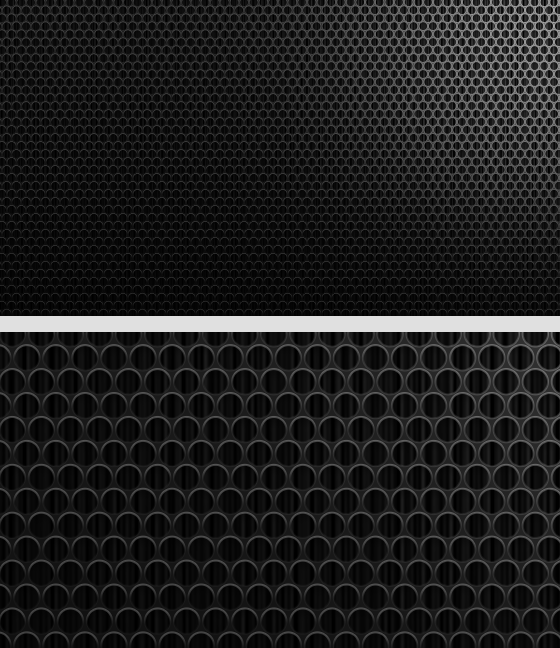
Top: the whole. Bottom: its middle third, enlarged.
Give the GLSL for this pattern, as a Shadertoy shader.

```glsl
// Perforated dark metal sheet: round holes on a staggered lattice with lit
// upper rims, over a finely brushed plate made of layered sines.
// A soft light in the upper right fades to near black at the lower left.

const float COLUMNS = 58.0;                 // holes across a 16:9 canvas
const float ROWS = 39.6;                    // rows of holes down the canvas
const float PITCH = 16.0 / 9.0 / COLUMNS;   // hole spacing, canvas heights
const vec2 LATTICE = vec2(1.0, 2.0 / (ROWS * PITCH)); // two staggered rows
const vec2 ANCHOR = vec2(0.006, 0.993);     // centre of one hole
const float HOLE_RADIUS = 0.435;            // in units of the pitch
const float RIM_HALF_WIDTH = 0.035;
const vec2 LIGHT_POS = vec2(1.74, 0.92);
const float LIGHT_FALLOFF = 2.9;
const float LIGHT_GAIN = 0.36;
const float SKY_GAIN = 0.12;                // extra light towards the top
const float AMBIENT = 0.025;
const float RIM_GAIN = 0.17;
const float STREAK_DEPTH = 1.1;

// Offset from the nearest hole centre
vec2 nearestHole(vec2 p) {
    vec2 a = mod(p + 0.5 * LATTICE, LATTICE) - 0.5 * LATTICE;
    vec2 b = mod(p, LATTICE) - 0.5 * LATTICE;
    return dot(a, a) < dot(b, b) ? a : b;
}

// Box-filtered coverage of the region below an edge
float below(float dist, float pixel) {
    return clamp(0.5 - dist / pixel, 0.0, 1.0);
}

// Fine vertical brushing, roughly -1 to 1, fading waves too small to resolve
float brushed(vec2 p, float pixel) {
    float sum = 0.0;
    float freq = 11.3;
    for (int i = 0; i < 5; i++) {
        float drift = sin(p.y * 0.17 + p.x * 2.3 + float(i) * 2.1);
        float visible = 1.0 - smoothstep(2.0, 4.0, freq * pixel);
        sum += visible * sin(p.x * freq + 1.2 * drift + float(i) * 4.7);
        freq *= 1.31;
    }
    return sum / 3.0;
}

void mainImage(out vec4 fragColor, in vec2 fragCoord) {
    vec2 uv = fragCoord / iResolution.y;
    float pixel = 1.0 / (iResolution.y * PITCH);
    vec2 p = (uv - ANCHOR) / PITCH;

    // Broad lighting
    vec2 toLight = uv - LIGHT_POS;
    float spot = exp(-LIGHT_FALLOFF * dot(toLight, toLight));
    float light = LIGHT_GAIN * spot + SKY_GAIN * uv.y + AMBIENT;

    // Hole geometry
    vec2 local = nearestHole(p);
    float radius = length(local);
    float dist = radius - HOLE_RADIUS;
    float upward = local.y / max(radius, 0.001);
    float hole = below(dist, pixel);
    float rim = below(dist - RIM_HALF_WIDTH, pixel)
              - below(dist + RIM_HALF_WIDTH, pixel);

    // Brushed plate behind the holes, lightly shaded under each upper edge
    float shade = 1.0 - 0.3 * smoothstep(0.0, HOLE_RADIUS, local.y);
    float streak = max(1.0 + STREAK_DEPTH * brushed(p, pixel), 0.0);
    float plate = (0.008 + 0.28 * light) * streak * shade;

    // Sheet surface and lit rims; only upper arcs stay lit in the dark
    float facing = mix(0.1, 1.0, smoothstep(-0.3, 0.8, upward));
    float evenness = smoothstep(0.06, 0.3, light);
    float glint = (RIM_GAIN + 0.6 * light) * mix(facing, 0.85, evenness);

    float tone = mix(0.9 * light, plate, hole) + rim * glint;
    fragColor = vec4(vec3(clamp(tone, 0.0, 1.0)), 1.0);
}
```
